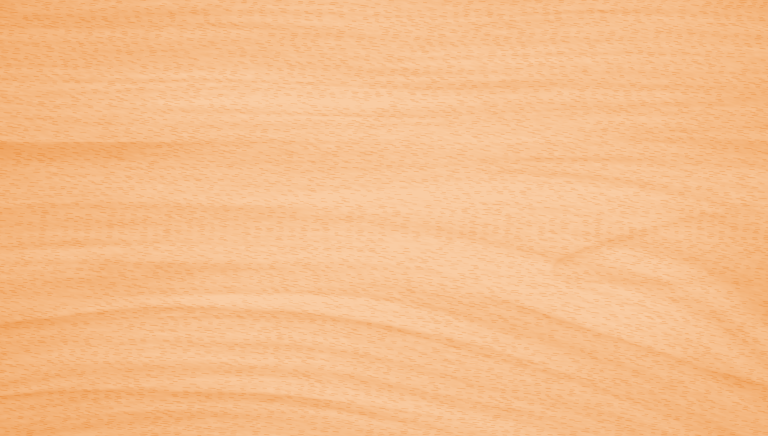
A Shadertoy shader for this texture:

```glsl
// Pale beech board: soft horizontal grain, arched veins and short dark pores.

vec2 hash2(vec2 p) {
    vec3 q = fract(p.xyx * vec3(0.1031, 0.1030, 0.0973));
    q += dot(q, q.yzx + 33.33);
    return fract((q.xx + q.yz) * q.zy);
}

float cornerSlope(vec2 cell, vec2 offset) {
    return dot(hash2(cell + 71.0) * 2.0 - 1.0, offset);
}

// Gradient noise, roughly -0.7 to 0.7
float noise(vec2 p) {
    vec2 i = floor(p), f = p - i;
    vec2 u = f * f * f * (f * (f * 6.0 - 15.0) + 10.0);
    vec2 e = vec2(1.0, 0.0);
    return mix(mix(cornerSlope(i, f), cornerSlope(i + e, f - e), u.x),
               mix(cornerSlope(i + e.yx, f - e.yx), cornerSlope(i + 1.0, f - 1.0), u.x), u.y);
}

// Dark line with a crisp upper side and a slow fade below
float vein(float d, float above, float below) {
    return exp(-abs(d) / (d > 0.0 ? above : below));
}

// Scattered short strokes, one per cell of a staggered grid
float pores(vec2 p, float seed) {
    float pixel = 1.0 / iResolution.y;
    vec2 size = vec2(0.026, 0.0075);
    float row = floor(p.y / size.y);
    p.x += size.x * hash2(vec2(row, seed)).x;
    vec2 cell = vec2(floor(p.x / size.x), row);
    vec2 rnd = hash2(cell + seed * 17.0);
    vec2 q = p - (cell + 0.5) * size;
    float halfLength = mix(0.004, 0.011, rnd.x);
    float d = abs(q.y + 0.09 * q.x + (rnd.y - 0.5) * 0.0012);
    float across = clamp((0.0010 + 0.5 * pixel - d) / pixel, 0.0, min(1.0, 0.0020 / pixel));
    float along = 1.0 - smoothstep(halfLength * 0.6, halfLength + 0.002, abs(q.x));
    return across * along * smoothstep(0.15, 0.9, rnd.y);
}

// Growth veins, as an amount of darkening
float veins(vec2 p) {
    float wobble = 0.012 * noise(p * vec2(4.0, 3.0)) + 0.004 * noise(p * vec2(14.0, 9.0));
    float x = p.x, y = p.y + wobble;

    // Long arches across the lower part
    float arch = y - 0.292 + 0.2 * (x - 0.45) * (x - 0.45);
    float sum = 0.62 * vein(arch, 0.004, 0.020) * smoothstep(1.6, 1.1, x);
    sum += 0.25 * vein(arch + 0.075, 0.008, 0.02) * smoothstep(1.4, 0.7, x);
    float lowArch = y - 0.105 + 0.14 * (x - 0.35) * (x - 0.35);
    sum += 0.62 * vein(lowArch, 0.004, 0.020) * smoothstep(1.35, 0.6, x);

    // Falling vein on the right
    float fall = y - 0.335 + 0.23 * smoothstep(0.95, 1.9, x);
    sum += 0.62 * vein(fall, 0.005, 0.018) * smoothstep(0.98, 1.3, x);

    // Rounded tongue opening to the right
    float dy = y - 0.385 - 0.12 * (x - 1.27);
    float tongue = (x - 1.27 - 55.0 * dy * dy) / length(vec2(1.0, 110.0 * dy));
    sum += 0.42 * vein(-tongue, 0.005, 0.022) * smoothstep(1.95, 1.3, x);

    // Straight seam on the left
    float seam = p.y - 0.673 + 0.15 * wobble;
    sum += 0.55 * vein(seam, 0.002, 0.045) * smoothstep(1.0, 0.0, x);
    return sum;
}

void mainImage(out vec4 fragColor, in vec2 fragCoord) {
    vec2 p = fragCoord / iResolution.y;
    vec2 centred = fragCoord / iResolution.xy * 2.0 - 1.0;

    // Broad light: bright middle, warmer edges
    float tone = 1.04 - 0.38 * pow(abs(centred.x - 0.1), 2.4) - 0.26 * centred.y * centred.y;
    tone += 0.20 * noise(p * vec2(1.8, 3.5) + 4.0);

    // Grain bands that bend with the lower arches
    float bend = 0.2 * (p.x - 0.45) * (p.x - 0.45) * smoothstep(0.75, 0.0, p.y);
    float grain = p.y + bend + 0.03 * noise(p * vec2(1.6, 2.5));
    tone += 0.34 * noise(vec2(p.x * 0.8, grain * 13.0));
    tone += 0.30 * noise(vec2(p.x * 1.4 + 9.0, grain * 37.0));
    tone += 0.20 * noise(vec2(p.x * 3.0, grain * 90.0));

    // Thin contour lines between the bands
    float contour = abs(noise(vec2(p.x * 0.6 + 3.0, grain * 17.0)));
    tone -= 0.17 * (1.0 - smoothstep(0.0, 0.13, contour));
    tone -= veins(p) * (0.9 + 0.5 * noise(p * vec2(5.0, 12.0)));

    // Faint stains near the left and right
    vec2 leftStain = (p - vec2(0.26, 0.37)) / vec2(0.14, 0.05);
    vec2 rightStain = (p - vec2(1.75, 0.30)) / vec2(0.10, 0.05);
    float mottle = 0.7 + noise(p * vec2(14.0, 30.0));
    tone -= mottle * (0.22 * exp(-dot(leftStain, leftStain)) + 0.35 * exp(-dot(rightStain, rightStain)));

    // Fine fibre, sheared to hide the noise lattice, and pores
    vec2 fibre = vec2(p.x, p.y + 0.02 * noise(p * vec2(2.0, 1.5) + 20.0));
    vec2 sheared = vec2(fibre.x + 1.7 * fibre.y, fibre.y + 0.04 * fibre.x);
    tone += 0.24 * noise(sheared * vec2(60.0, 145.0));
    tone += 0.16 * noise(sheared * vec2(23.0, 83.0) + 5.0);
    tone -= 0.60 * (pores(fibre, 1.0) + pores(fibre + vec2(0.007, 0.0037), 2.0));

    vec3 amber = vec3(0.94, 0.66, 0.41), cream = vec3(0.972, 0.782, 0.61);
    fragColor = vec4(mix(amber, cream, clamp(tone, -0.6, 1.15)), 1.0);
}
```
